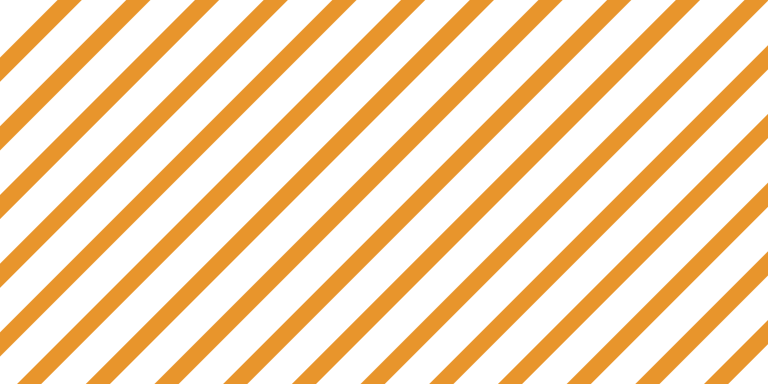
This pattern is drawn by a WebGL 2 fragment shader. Its source:

```glsl
#version 300 es
precision highp float;
// Even orange diagonal stripes, rising to the right at 45 degrees on white.

uniform vec2 u_resolution;
out vec4 fragColor;

// Lengths are in canvas heights, measured along a horizontal edge.
const float STRIPE_PERIOD = 0.1789;
const float STRIPE_WIDTH  = 0.0630;
const float STRIPE_OFFSET = 0.0025;  // centre of stripe 0, from the top left
const float FIRST_STRIPE  = 1.0;     // leaves the top left corner clear
const vec3 STRIPE_COLOR = vec3(0.910, 0.584, 0.173);
const vec3 GROUND_COLOR = vec3(1.0);

// Signed distance to the nearest diagonal stripe, negative inside.
float stripeDistance(vec2 p) {
    float along = p.x + p.y - STRIPE_OFFSET;
    float index = max(round(along / STRIPE_PERIOD), FIRST_STRIPE);
    float edge = abs(along - index * STRIPE_PERIOD) - 0.5 * STRIPE_WIDTH;
    return edge * inversesqrt(2.0);
}

void main() {
    // Position from the top left corner, y pointing down
    vec2 p = vec2(gl_FragCoord.x, u_resolution.y - gl_FragCoord.y) / u_resolution.y;

    // Coverage with an edge about one pixel wide
    float halfPixel = 0.7 / u_resolution.y;
    float stripe = 1.0 - smoothstep(-halfPixel, halfPixel, stripeDistance(p));

    fragColor = vec4(mix(GROUND_COLOR, STRIPE_COLOR, stripe), 1.0);
}
```
